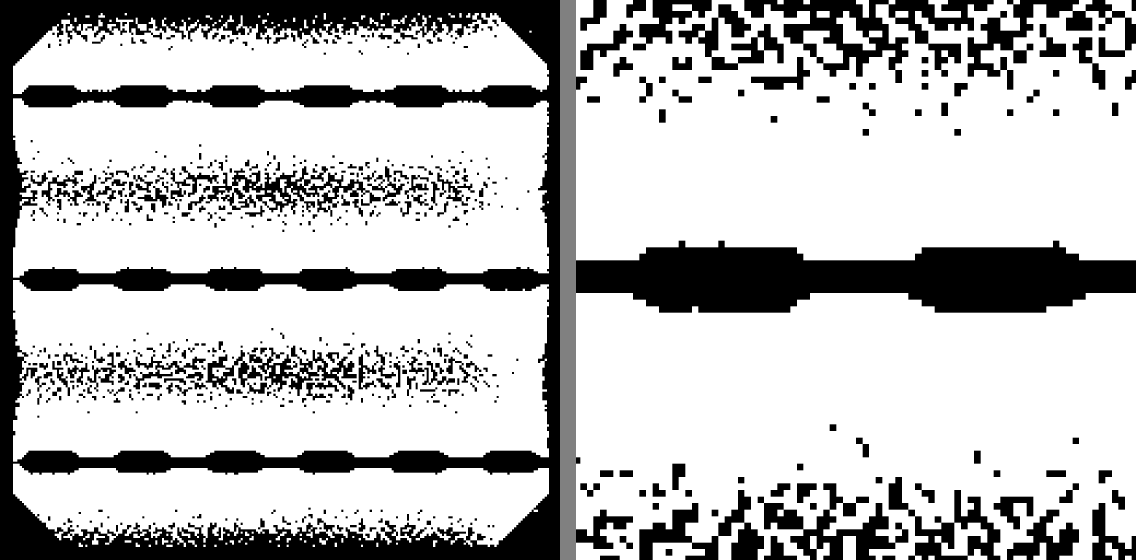
Left: the whole. Right: its middle third, enlarged.
A WebGL 2 fragment shader for this pattern:

```glsl
#version 300 es
precision highp float;
// Black ink on a white panel: three beaded rails of six beads alternate with
// speckled bands inside a chamfered, worn black frame. Ink is decided per cell
// of a fine grid, with gradient noise for the grain, then supersampled.

#define GRID 256.0          // ink cells across the canvas
#define ROW_PITCH 0.3268    // spacing of rails and of speckle bands
#define RAIL_Y 0.1745       // height of the lowest rail
#define BEAD_PITCH 0.1642
#define BEAD_X 0.0911       // centre of the first bead
#define THIN 0.0096         // half width of a rail
#define THICK 0.0196        // half width of a bead
#define PANEL_HALF 0.478
#define CHAMFER 0.096
#define BAND_WIDTH 0.070    // vertical reach of the speckle
#define GRAIN 0.42          // grain frequency per cell
#define SAMPLES 3           // antialiasing samples per axis

uniform vec2 u_resolution;
out vec4 fragColor;

const vec3 PAPER = vec3(1.0);
const vec3 INK = vec3(0.0);

float hash(vec2 p) {
    vec3 q = fract(vec3(p.xyx) * 0.1031);
    q += dot(q, q.yzx + 33.33);
    return fract((q.x + q.y) * q.z);
}

float cornerSlope(vec2 corner, vec2 offset) {
    float angle = 6.28319 * hash(corner);
    return dot(vec2(cos(angle), sin(angle)), offset);
}

float gradientNoise(vec2 p) {
    vec2 i = floor(p), f = fract(p);
    vec2 w = f * f * f * (f * (f * 6.0 - 15.0) + 10.0);
    vec2 e = vec2(1.0, 0.0);
    float low = mix(cornerSlope(i, f), cornerSlope(i + e, f - e), w.x);
    float high = mix(cornerSlope(i + e.yx, f - e.yx), cornerSlope(i + 1.0, f - 1.0), w.x);
    return mix(low, high, w.y);
}

float bell(float d, float width) {
    return exp(-d * d / (width * width));
}

// Signed distance to the nearest multiple of pitch, shifted by origin
float repeatOffset(float v, float origin, float pitch) {
    return (fract((v - origin) / pitch + 0.5) - 0.5) * pitch;
}

// Rail that swells into evenly spaced beads and narrows at its left end
bool inRail(vec2 p, float grain) {
    float along = abs(repeatOffset(p.x, BEAD_X, BEAD_PITCH));
    float halfWidth = mix(THICK, THIN, smoothstep(0.034, 0.056, along));
    halfWidth *= mix(0.3, 1.0, smoothstep(0.032, 0.046, p.x));
    return abs(repeatOffset(p.y, RAIL_Y, ROW_PITCH)) < halfWidth + 0.002 * grain;
}

// Grain thresholded by a density that fades away from each band
bool inSpeckle(vec2 p, float band, float grain) {
    float outer = step(0.33, abs(p.y - 0.5));
    float density = 0.80 + 0.13 * bell(p.x - 0.5, 0.13) + 0.38 * outer;
    density -= (0.42 + 0.25 * outer) * smoothstep(0.81, 0.92, p.x);
    return grain > 0.85 - density * band;
}

// Chamfered frame whose sides swell and fray beside the speckle
bool inFrame(vec2 p, float band, float grain) {
    vec2 c = p - vec2(0.5013, 0.5);
    vec2 a = abs(c);
    float swell = (c.x < 0.0 ? 0.016 : 0.010) * band;
    float fray = 0.002 + 0.016 * band;
    float side = a.x - PANEL_HALF + swell + fray * grain;
    float box = max(side, a.y - PANEL_HALF);
    float corner = (a.x + a.y - 2.0 * PANEL_HALF + CHAMFER) * 0.7071;
    bool fleck = box < 0.0 && corner < 0.045 && grain > 0.46;
    return box > 0.0 || (corner > 0.0 && !fleck);
}

float inkAt(vec2 uv) {
    vec2 cell = floor(uv * GRID);
    vec2 p = (cell + 0.5) / GRID;
    float grain = gradientNoise(cell * GRAIN + 17.3) + 0.3 * (hash(cell + 71.0) - 0.5);
    float bandY = RAIL_Y + 0.5 * ROW_PITCH - 0.004;
    float band = bell(repeatOffset(p.y, bandY, ROW_PITCH), BAND_WIDTH);
    bool ink = inRail(p, grain) || inSpeckle(p, band, grain) || inFrame(p, band, grain);
    return ink ? 1.0 : 0.0;
}

void main() {
    float coverage = 0.0;
    for (int j = 0; j < SAMPLES; j++) {
        for (int i = 0; i < SAMPLES; i++) {
            vec2 jitter = (vec2(i, j) + 0.5) / float(SAMPLES) - 0.5;
            coverage += inkAt((gl_FragCoord.xy + jitter) / u_resolution);
        }
    }
    coverage /= float(SAMPLES * SAMPLES);
    fragColor = vec4(mix(PAPER, INK, coverage), 1.0);
}
```
